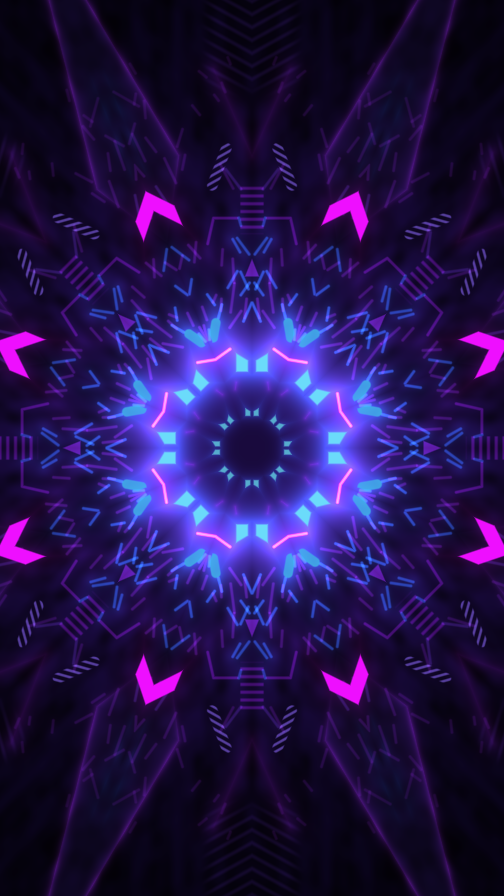
Write a Shadertoy shader that draws this background.

```glsl
// Neon kaleidoscope: eight mirrored sectors of glowing wedges, arrows and dark blades.
#define SECTORS 8.0
#define VIEW_HEIGHT 7.68
#define SHARDS 44
#define RING_RADIUS 0.78
#define NIGHT vec3(0.018, 0.007, 0.055)
#define VIOLET vec3(0.11, 0.045, 0.26)
#define HALO vec3(0.13, 0.12, 0.34)
#define CYAN vec3(0.42, 0.86, 0.98)
#define BLUE vec3(0.12, 0.32, 0.70)
#define MAGENTA vec3(0.82, 0.05, 0.88)

float hash(vec2 p) {
    return fract(sin(dot(p, vec2(127.1, 311.7))) * 43758.5);
}

float noise(vec2 p) {
    vec2 i = floor(p), f = fract(p);
    f = f * f * (3.0 - 2.0 * f);
    return mix(mix(hash(i), hash(i + vec2(1, 0)), f.x),
               mix(hash(i + vec2(0, 1)), hash(i + vec2(1, 1)), f.x), f.y);
}

float segment(vec2 p, vec2 a, vec2 b) {
    vec2 ab = b - a;
    return length(p - a - ab * clamp(dot(p - a, ab) / dot(ab, ab), 0.0, 1.0));
}

float fill(float d, float soft) {
    return 1.0 - smoothstep(-soft, soft, d);
}

float glow(float d, float size) {
    return exp(-max(d, 0.0) / size);
}

float band(float x, float lo, float hi, float soft) {
    return smoothstep(lo - soft, lo + soft, x) * (1.0 - smoothstep(hi - soft, hi + soft, x));
}

// Four-sided gem beside an axis: x runs outward, y across
float gem(vec2 p) {
    float sides = max(abs(p.y - 0.085) - 0.05, 0.655 - p.x);
    return max(sides, (p.x - 0.75 - (p.y - 0.035) * 0.6) * 0.86);
}

void mainImage(out vec4 fragColor, in vec2 fragCoord) {
    vec2 p = (fragCoord - 0.5 * iResolution.xy) / iResolution.y * VIEW_HEIGHT;
    float aa = VIEW_HEIGHT / iResolution.y;
    float r = length(p);

    // Fold into half a sector; a lies on the main axis, b on the diagonal spoke
    float sector = 6.28319 / SECTORS;
    float angle = atan(p.x, p.y + 1e-6);
    float fold = abs(mod(angle + 0.5 * sector, sector) - 0.5 * sector);
    float spoke = 0.5 * sector - fold;
    vec2 a = r * vec2(cos(fold), sin(fold));
    vec2 b = r * vec2(cos(spoke), sin(spoke));

    // Radial light, broken into streaks and facets away from the hub
    float halo = exp(-pow((r - RING_RADIUS) / 0.29, 2.0));
    vec3 col = NIGHT + VIOLET * exp(-r * r / 4.6) + HALO * halo;
    float streak = noise(vec2(a.x * 2.2, a.y * 11.0));
    float facet = noise(vec2(b.x * 7.0 + b.y * 4.0, b.y * 9.0 - b.x * 2.0));
    float rough = smoothstep(0.85, 1.4, r);
    col *= mix(1.0, 0.25 + 0.9 * streak + 0.65 * facet, rough);
    col *= 1.0 - 0.25 * fill(r - 0.24, 0.12);

    // Long blades with lit rims and a cool spine
    float blade = b.y - min((b.x - 1.9) * 0.58, 0.38 - (b.x - 2.55) * 0.145);
    float body = fill(blade, aa);
    float fade = band(b.x, 2.4, 4.6, 0.35);
    float ribs = 0.7 + 0.3 * sin(b.x * 22.0 + b.y * 30.0);
    col = mix(col, vec3(0.06, 0.03, 0.15) * (0.6 + 0.6 * facet), body * 0.85);
    col += vec3(0.035, 0.012, 0.07) * body * fade * smoothstep(0.08, 0.3, b.y);
    col += vec3(0.005, 0.04, 0.08) * glow(abs(b.y - 0.06), 0.05) * body * ribs * band(b.x, 2.5, 3.4, 0.2);
    col += vec3(0.22, 0.05, 0.32) * glow(abs(blade), 0.025) * fade * (0.5 + 0.6 * streak);

    // Scattered shards, cyan near the hub and violet farther out
    for (int i = 0; i < SHARDS; i++) {
        float id = float(i);
        float reach = mix(1.02, 3.7, pow(hash(vec2(id, 1.0)), 1.6));
        float turn = hash(vec2(id, 2.0)) * 0.5 * sector;
        float tilt = turn + (hash(vec2(id, 3.0)) - 0.5) * 1.6;
        vec2 mid = reach * vec2(cos(turn), sin(turn));
        vec2 arm = vec2(cos(tilt), sin(tilt)) * mix(0.03, 0.13, hash(vec2(id, 4.0)));
        float d = segment(a, mid - arm, mid + arm);
        float cool = step(0.45, hash(vec2(id, 5.0))) * (1.0 - smoothstep(1.8, 2.5, reach));
        vec3 tint = mix(vec3(0.24, 0.06, 0.36), BLUE, cool);
        col += tint * (fill(d - 0.012, aa) + 0.25 * glow(d, 0.04)) * 0.75 * exp(-(reach - 1.0) * 0.45);
    }

    // Machine details along the main axis: bars, brackets, ladder, vee, herringbone
    float bars = band(fract(a.x * 15.0), 0.2, 0.6, 0.15) * band(a.x, 1.85, 2.25, 0.03) * fill(a.y - 0.1, aa);
    float bracket = min(segment(a, vec2(1.97, 0.13), vec2(1.97, 0.33)), segment(a, vec2(1.97, 0.33), vec2(1.75, 0.38)));
    float ladder = fill(segment(a, vec2(2.25, 0.34), vec2(2.57, 0.22)) - 0.045, aa);
    ladder *= band(fract(a.x * 16.0 + a.y * 9.0), 0.25, 0.65, 0.15);
    float vee = segment(a, vec2(2.5, 0.0), vec2(3.25, 0.33));
    float herring = band(fract((a.x - a.y * 0.55) * 9.0), 0.3, 0.6, 0.15);
    herring *= band(a.x, 3.1, 3.9, 0.12) * fill(a.y - 0.38, 0.08);
    float tooth = max(a.y - (1.62 - a.x) * 0.4, 1.47 - a.x);
    col += vec3(0.20, 0.03, 0.28) * (bars + fill(bracket - 0.012, aa) + 0.5 * glow(vee, 0.06));
    col += vec3(0.28, 0.22, 0.48) * ladder + vec3(0.05, 0.025, 0.10) * herring;
    col += vec3(0.28, 0.06, 0.42) * fill(tooth, aa);

    // Magenta arrows on the spokes and the bent neon tubes around the hub
    float arrow = abs(b.x + b.y * 1.15 - 2.29) * 0.656 - 0.06;
    arrow = max(arrow, b.y - 0.18);
    col = mix(col, MAGENTA, fill(arrow, aa));
    col += MAGENTA * 0.14 * glow(arrow, 0.09);
    float tube = segment(b, vec2(0.82, 0.0), vec2(0.855, 0.15));
    col += MAGENTA * (0.38 * glow(tube, 0.10) + 0.8 * fill(tube - 0.013, aa));
    col += vec3(0.2, 0.35, 0.15) * fill(tube - 0.008, aa);
    float spark = segment(b, vec2(0.52, 0.06), vec2(0.57, 0.09));
    col += MAGENTA * 0.22 * glow(spark, 0.02);

    // Cyan gems: bright ring, small inner ring, outer wings
    float large = gem(a);
    float small = gem(a / 0.42) * 0.42;
    float wing = segment(b, vec2(1.0, 0.055), vec2(1.11, 0.125)) - 0.04;
    wing = max(wing, 0.035 - b.y);
    col += BLUE * (0.85 * glow(large, 0.09) + 0.35 * glow(small, 0.035) + 0.5 * glow(wing, 0.08));
    col = mix(col, CYAN, fill(large, aa * 1.2));
    col = mix(col, CYAN * 0.85, fill(small, aa) * 0.9);
    col = mix(col, CYAN * vec3(0.6, 0.85, 0.92), fill(wing, aa) * (0.6 + 0.4 * facet));

    fragColor = vec4(clamp(col, 0.0, 1.0), 1.0);
}
```
